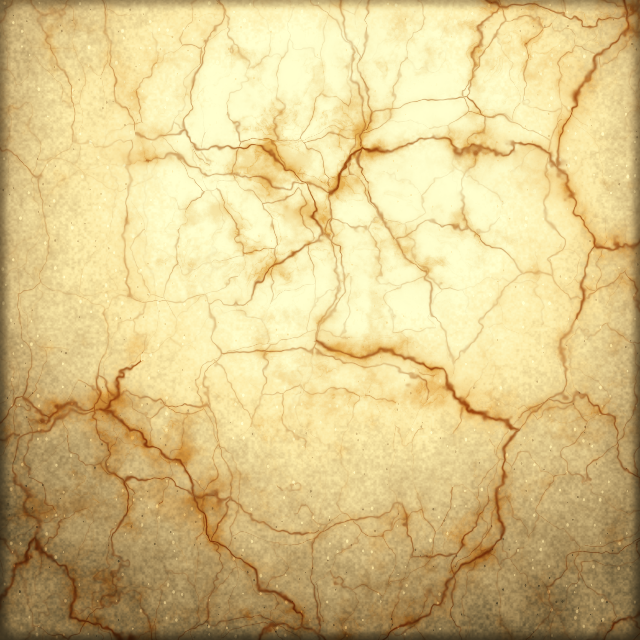
This texture is drawn by a Shadertoy shader. Its source:

```glsl
const vec2 GLOW_CENTER = vec2(0.53, 0.73);
const float GLOW_PEAK = 1.38;
const float GLOW_FALLOFF = 1.58;
const float BEVEL_WIDTH = 0.020;
const float CORNER_RADIUS = 0.03;
const float WARP_AMOUNT = 0.16;
const float GRAIN_AMOUNT = 0.22;

const vec2 MAIN_CELLS = vec2(3.6, 2.9);
const vec2 BRANCH_CELLS = vec2(7.5, 5.0);
const vec2 HAIR_CELLS = vec2(17.0, 11.0);

const vec3 SHADOW = vec3(0.34, 0.29, 0.18);
const vec3 UMBER = vec3(0.63, 0.53, 0.34);
const vec3 SAND = vec3(0.84, 0.74, 0.51);
const vec3 CREAM = vec3(0.99, 0.92, 0.66);
const vec3 IVORY = vec3(1.00, 1.00, 0.81);
const vec3 STAIN_TINT = vec3(0.90, 0.70, 0.41);
const vec3 VEIN_TINT = vec3(0.68, 0.42, 0.20);

vec2 hash2(vec2 p) {
    vec3 q = fract(p.xyx * vec3(0.1031, 0.1030, 0.0973));
    q += dot(q, q.yzx + 33.33);
    return fract((q.xx + q.yz) * q.zy);
}

vec2 noise2(vec2 p) {
    vec2 i = floor(p), f = fract(p);
    f = f * f * (3.0 - 2.0 * f);
    return mix(mix(hash2(i), hash2(i + vec2(1, 0)), f.x),
               mix(hash2(i + vec2(0, 1)), hash2(i + vec2(1, 1)), f.x), f.y);
}

// Two independent fractal noises, each centred on zero
vec2 fbm2(vec2 p, float gain) {
    vec2 sum = vec2(0.0);
    float amp = 0.5;
    for (int i = 0; i < 6; i++) {
        sum += amp * (noise2(p) - 0.5);
        p = mat2(1.6, 1.2, -1.2, 1.6) * p + 7.3;
        amp *= gain;
    }
    return sum;
}

vec2 cellPoint(vec2 id) { return id + 0.1 + 0.8 * hash2(id + 40.0); }

// Cracks along cell borders: x = sharp core, y = soft halo
vec2 veins(vec2 p, vec2 cells, float width, float haloWidth) {
    p *= cells;
    vec2 base = floor(p), nearId = base, nearPoint = vec2(0.0);
    float best = 1e5;
    for (int y = -1; y <= 1; y++)
    for (int x = -1; x <= 1; x++) {
        vec2 id = base + vec2(x, y), toPoint = cellPoint(id) - p;
        float d = dot(toPoint, toPoint);
        if (d < best) { best = d; nearId = id; nearPoint = toPoint; }
    }
    vec2 result = vec2(0.0);
    for (int y = -2; y <= 2; y++)
    for (int x = -2; x <= 2; x++) {
        vec2 id = nearId + vec2(x, y);
        if (x == 0 && y == 0) continue;
        vec2 toPoint = cellPoint(id) - p;
        vec2 normal = normalize(toPoint - nearPoint);
        float d = dot(0.5 * (toPoint + nearPoint), normal) / length(cells * normal);
        float strength = smoothstep(-0.05, 0.7, hash2(id + nearId + 90.0).x);
        float w = width * mix(0.5, 1.0, strength);
        result = max(result, strength * vec2(exp(-d * d / (w * w)), exp(-d / haloWidth)));
    }
    return result;
}

// Sparse round specks, one candidate per cell
float specks(vec2 p, float cells, float share) {
    p *= cells;
    vec2 id = floor(p), rnd = hash2(id + 300.0);
    vec2 offset = fract(p) - 0.3 - 0.4 * hash2(id + 500.0);
    float radius = mix(0.12, 0.28, rnd.y);
    return step(rnd.x, share) * smoothstep(radius, radius * 0.4, length(offset * vec2(1.2, 0.9)));
}

vec3 stoneRamp(float s) {
    vec3 c = mix(SHADOW, UMBER, clamp(s * 4.0, 0.0, 1.0));
    c = mix(c, SAND, clamp(s * 4.0 - 1.0, 0.0, 1.0));
    c = mix(c, CREAM, clamp(s * 4.0 - 2.0, 0.0, 1.0));
    return mix(c, IVORY, clamp(s * 4.0 - 3.0, 0.0, 1.0));
}

void mainImage(out vec4 fragColor, in vec2 fragCoord) {
    vec2 uv = fragCoord / iResolution.xy;

    // Jagged crack network at three scales; width swells and thins along a crack
    vec2 p = uv + WARP_AMOUNT * fbm2(uv * 5.0 + 3.0, 0.56);
    vec2 patches = fbm2(uv * 4.0 + 20.0, 0.5);
    vec2 mottle = fbm2(uv * 24.0 + 60.0, 0.6);
    float fade = smoothstep(-0.22, 0.12, patches.x);
    float swell = 0.45 + 1.1 * noise2(uv * 28.0).x;
    vec2 major = veins(p, MAIN_CELLS, 0.0030 * swell, 0.013) * mix(0.7, 1.0, fade);
    vec2 branch = veins(p + 5.0, BRANCH_CELLS, 0.0020 * swell, 0.010) * mix(0.25, 0.75, fade);
    vec2 hair = veins(p + 9.0, HAIR_CELLS, 0.0014, 0.006) * mix(0.08, 0.42, fade);

    // Fine rusty fibres along the zero lines of a noise
    float fibre = exp(-abs(fbm2(p * 13.0 + 80.0, 0.55).x) / 0.018) * fade;

    // Light pool, cloudy mottling and grain
    float shade = GLOW_PEAK - GLOW_FALLOFF * length(uv - GLOW_CENTER);
    shade = clamp(shade, 0.2, 1.06);
    float grain = 0.6 * noise2(uv * 210.0).x + 0.4 * noise2(uv * 390.0 + 9.0).y - 0.5;
    shade += 0.10 * patches.y + 0.16 * mottle.x + GRAIN_AMOUNT * grain;
    shade += 0.22 * specks(uv, 75.0, 0.10) - 0.22 * specks(uv + 2.0, 110.0, 0.03);

    // Rounded tile rim
    vec2 q = abs(uv - 0.5) - 0.5 + CORNER_RADIUS;
    float inside = CORNER_RADIUS - length(max(q, 0.0)) - min(max(q.x, q.y), 0.0);
    float rim = 1.0 - smoothstep(-0.004, BEVEL_WIDTH, inside);
    shade -= 0.06 * (1.0 - smoothstep(0.0, 0.08, inside));
    shade = mix(shade, shade * 0.3, rim * mix(1.0, 0.65, uv.y));
    vec3 color = stoneRamp(shade) * (1.0 - 0.35 * rim * (1.0 - 0.6 * uv.y));

    // Rusty stain around the cracks, then the cracks themselves
    float rough = clamp(0.8 + 2.4 * mottle.y + 0.7 * grain, 0.1, 1.8);
    float stain = (0.85 * major.y + 0.6 * branch.y + 0.7 * hair.y + 0.3 * fibre) * rough;
    stain += 0.30 * smoothstep(0.0, 0.4, 0.7 * patches.x + mottle.y);
    color *= mix(vec3(1.0), STAIN_TINT, clamp(stain, 0.0, 1.0));
    float crack = max(major.x, max(branch.x, hair.x)) * (0.95 + 1.0 * mottle.x);
    color *= mix(vec3(1.0), VEIN_TINT, clamp(crack, 0.0, 1.0));

    fragColor = vec4(color, 1.0);
}
```
